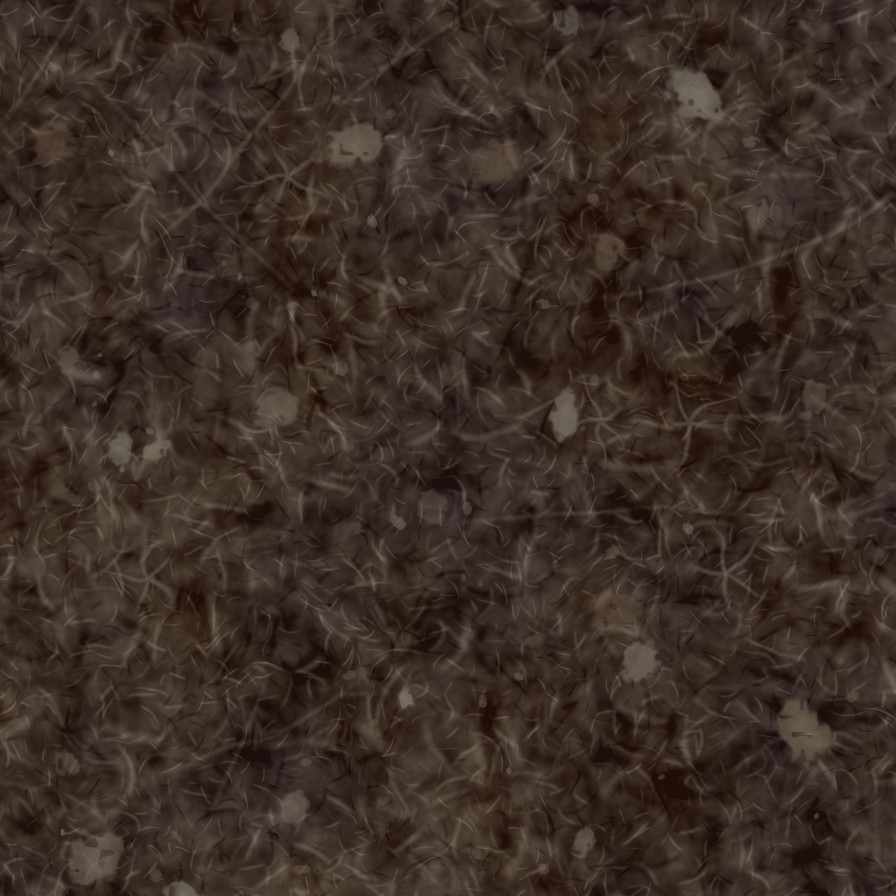
Write a WebGL 2 fragment shader that draws this texture.

```glsl
#version 300 es
precision highp float;
// Dark, fibrous forest soil with half-buried pale pebbles and thin roots.
// Layered noise sets the ground tone; curved strokes in jittered grids form
// the fibres, warped ellipses the stones, and bent lines and stars the roots.
uniform vec2 u_resolution;
out vec4 fragColor;

vec3 hash3(vec2 p) {
    vec3 q = fract(p.xyx * vec3(0.1031, 0.1030, 0.0973));
    q += dot(q, q.yxz + 33.33);
    return fract((q.xxy + q.yzz) * q.zyx);
}

float noise(vec2 p) {
    vec2 i = floor(p), f = fract(p);
    f = f * f * (3.0 - 2.0 * f);
    return mix(mix(hash3(i).x, hash3(i + vec2(1, 0)).x, f.x),
               mix(hash3(i + vec2(0, 1)).x, hash3(i + vec2(1, 1)).x, f.x), f.y);
}

float fbm(vec2 p) {
    float sum = 0.0, amp = 0.57;
    for (int i = 0; i < 3; i++) {
        sum += amp * noise(p);
        p = mat2(1.6, 1.2, -1.2, 1.6) * p + 17.3;
        amp *= 0.5;
    }
    return sum;
}

vec2 turn(vec2 p, float a) {
    return vec2(cos(a) * p.x + sin(a) * p.y, cos(a) * p.y - sin(a) * p.x);
}

// Soft bent stroke along x
float stroke(vec2 p, float halfLength, float width, float bend) {
    float across = abs(p.y + bend * p.x * p.x);
    return smoothstep(width, 0.0, across) * smoothstep(halfLength, 0.4 * halfLength, abs(p.x));
}

// One light or dark curved fibre per grid cell
float fibres(vec2 p, float seed) {
    float sum = 0.0;
    for (int k = 0; k < 9; k++) {
        vec2 cell = floor(p) + vec2(k % 3 - 1, k / 3 - 1);
        vec3 h = hash3(cell + seed), g = hash3(cell + seed + 71.7);
        vec2 q = turn(p - cell - h.xy, 6.283 * h.z);
        sum += mix(-0.24, 0.4, g.x) * stroke(q, mix(0.5, 0.9, g.y), mix(0.09, 0.17, g.z), 0.9 * (g.y - 0.5));
    }
    return sum;
}

// Scattered stones, blended over the soil
vec3 stones(vec3 soil, vec2 p, float grid, float density, float opacity) {
    vec2 s = p * grid + grid;
    float rough = fbm(p * 55.0) - 0.5;
    for (int k = 0; k < 9; k++) {
        vec2 cell = floor(s) + vec2(k % 3 - 1, k / 3 - 1);
        vec3 h = hash3(cell + 5.1), g = hash3(cell + 43.9);
        if (h.z > density) continue;
        vec2 q = turn(s - cell - h.xy, 6.283 * g.x) * vec2(1.0, mix(1.0, 1.6, g.y));
        float radius = mix(0.1, 0.27, g.z * g.z);
        float d = length(q) / radius + 0.9 * rough + 0.35 * (noise(q * 3.0 / radius + cell) - 0.5);
        float cover = smoothstep(1.15, 0.75, d) * opacity * mix(0.45, 1.0, g.y);
        vec3 tint = mix(vec3(0.41, 0.34, 0.26), vec3(0.53, 0.51, 0.46), g.x);
        tint *= 1.0 + 0.35 * rough - 0.12 * d;
        // Small dark pits
        cover *= 1.0 - 0.6 * smoothstep(0.73, 0.86, noise(p * 105.0 + 9.0));
        soil = mix(soil, tint, cover);
    }
    return soil;
}

// Star of wavering threads around a centre
float threads(vec2 p, float seed) {
    float r = length(p);
    float turns = atan(p.y, p.x) * 5.0 / 6.283 + 0.9 * (noise(p * 28.0 + seed) - 0.5);
    float reach = mix(0.03, 0.1, hash3(vec2(mod(floor(turns), 5.0), seed)).x);
    float across = abs(fract(turns) - 0.5) * 1.257 * r;
    return smoothstep(0.0045, 0.0, across) * smoothstep(reach, 0.3 * reach, r);
}

void main() {
    vec2 p = gl_FragCoord.xy / min(u_resolution.x, u_resolution.y);
    vec2 q = p + 0.03 * (vec2(fbm(p * 13.0), fbm(p * 13.0 + 31.0)) - 0.5);

    // Ground tone: broad patches, crumbs and dark hollows
    float tone = 0.27 + 0.4 * (fbm(p * 6.0) - 0.5) + 0.75 * (fbm(q * 52.0) - 0.5);
    tone -= 0.22 * smoothstep(0.55, 0.78, fbm(q * 24.0 + 8.0));
    float scale = 16.0;
    for (int i = 0; i < 4; i++) {
        tone += fibres(q * scale + 3.0, scale);
        scale *= 1.55;
    }

    // Long faint roots
    for (int i = 0; i < 8; i++) {
        vec3 h = hash3(vec2(i, 12.4)), g = hash3(vec2(i, 57.8));
        vec2 along = turn(p - h.xy, 3.1416 * h.z);
        along.y += 0.012 * (noise(along * 14.0 + h.xy * 50.0) - 0.5);
        tone += 0.25 * stroke(along, mix(0.1, 0.28, g.x), 0.005, 1.6 * (g.y - 0.5));
    }
    vec3 color = vec3(0.15, 0.09, 0.07) + max(tone, -0.12) * vec3(0.29, 0.31, 0.28);
    color += (fbm(p * 9.0 + 40.0) - 0.5) * vec3(0.03, 0.01, -0.05);

    // Buried slabs, pebbles and specks
    color = stones(color, p, 2.6, 0.3, 0.25);
    color = stones(color, p, 7.0, 0.45, 0.85);
    color = stones(color, p + 0.37, 27.0, 0.1, 0.6);

    // Pale branching rootlets
    for (int i = 0; i < 5; i++) {
        vec3 h = hash3(vec2(i, 91.3));
        color = mix(color, vec3(0.43, 0.41, 0.39), 0.5 * threads(p - 0.1 - 0.8 * h.xy, float(i) + 2.0));
    }
    fragColor = vec4(clamp(color, 0.0, 1.0), 1.0);
}
```
